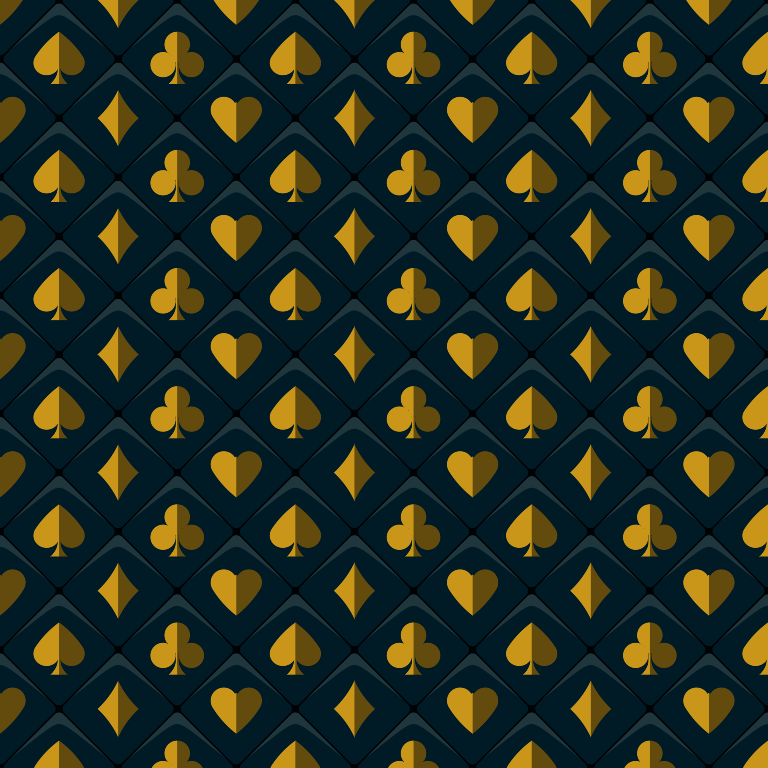
Write a WebGL 1 fragment shader that draws this pattern.

```glsl
precision highp float;

uniform vec2 u_resolution;

const float TILES = 6.5;
const vec3 FACE = vec3(0.0, 0.10, 0.15);
const vec3 BEVEL = vec3(0.12, 0.21, 0.24);
const vec3 SEAM = vec3(0.0, 0.008, 0.012);
const vec3 GOLD_LIGHT = vec3(0.79, 0.59, 0.10);
const vec3 GOLD_DARK = vec3(0.39, 0.29, 0.05);

float fill(float d, float px) {
    return 1.0 - smoothstep(-0.5 * px, 0.5 * px, d);
}

float disc(vec2 p, vec2 center, float radius) {
    return length(p - center) - radius;
}

// Square standing on its corner, with rounded corners
float roundedTile(vec2 p, float halfSide, float radius) {
    vec2 r = vec2(p.x + p.y, p.y - p.x) * 0.70711;
    vec2 q = abs(r) - halfSide + radius;
    return length(max(q, 0.0)) + min(max(q.x, q.y), 0.0) - radius;
}

// Four concave sides, each cut by a large circle
float diamond(vec2 p) {
    return -disc(abs(p), vec2(0.7005, 0.5663), 0.773);
}

// Round lobes joined to the tip by large tangent arcs
float heart(vec2 p) {
    vec2 q = vec2(abs(p.x), p.y);
    vec2 lobe = vec2(0.106, 0.07);
    float side = disc(q, vec2(-0.518, 0.46), 0.847);
    float below = dot(q - lobe, vec2(0.53, 0.848));
    return min(disc(q, lobe, 0.111), max(side, below));
}

// Flared foot shared by spade and club
float stem(vec2 p) {
    float flare = clamp((-0.09 - p.y) / 0.12, 0.0, 1.0);
    float side = abs(p.x) - 0.012 - 0.06 * flare * flare;
    return max(side, max(-0.21 - p.y, p.y));
}

float spade(vec2 p) {
    float leaf = heart(vec2(p.x, (0.232 - p.y) * 1.06 - 0.21));
    return min(leaf, stem(p));
}

float club(vec2 p) {
    vec2 q = vec2(abs(p.x), p.y);
    float leaves = min(disc(q, vec2(0.0, 0.124), 0.108),
                       disc(q, vec2(0.12, -0.047), 0.107));
    return min(min(leaves, disc(q, vec2(0.0, 0.015), 0.045)), stem(p));
}

// Upper rim of light, thinning toward the side corners
float bevel(vec2 p) {
    float innerEdge = 0.421 - 0.82 * sqrt(p.x * p.x + 0.0036);
    return (innerEdge - p.y) * 0.77;
}

void main() {
    vec2 p = (gl_FragCoord.xy / u_resolution.y - vec2(0.0, 1.0)) * TILES;
    float px = TILES / u_resolution.y;

    // Two interleaved lattices of diagonal tiles
    vec2 cell = floor(p);
    vec2 local = p - cell - 0.5;
    bool blackSuits = abs(local.x) + abs(local.y) < 0.5;
    if (!blackSuits) {
        cell = floor(p + 0.5);
        local = p - cell;
    }

    // Suits alternate by column
    bool evenColumn = mod(cell.x, 2.0) < 0.5;
    float suit;
    if (blackSuits) {
        suit = evenColumn ? spade(local) : club(local);
    } else {
        suit = evenColumn ? heart(local) : diamond(local);
    }

    // Tile face, rim and seam
    vec3 color = mix(FACE, BEVEL, fill(bevel(local), px));
    color = mix(SEAM, color, fill(roundedTile(local, 0.347, 0.05), px));

    // Gold suit, lit on its left half
    vec3 gold = mix(GOLD_DARK, GOLD_LIGHT, fill(local.x, px));
    color = mix(color, gold, fill(suit, px));

    gl_FragColor = vec4(color, 1.0);
}
```
